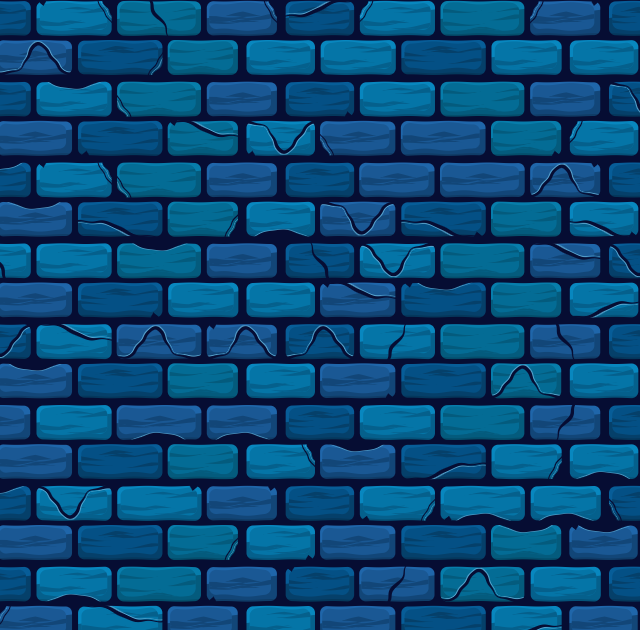
Reproduce this texture procedurally as a Shadertoy shader.

```glsl
// Cartoon wall of blue bricks: four brick widths repeat along each course, and every
// other course is shifted. Each brick is a rounded box with a light rim, a shaded
// underside and tapered grain; hashes pick its colour, cracks and chips.

#define WALL_HEIGHT 756.0   // wall units over the canvas height
#define PAIR_HEIGHT 97.0    // two courses
#define TILE_WIDTH 388.0    // four bricks
#define COURSE_SHIFT 47.0
#define HALF_HEIGHT 21.0
#define CORNER 8.5
#define DAMAGE_RATE 0.42
#define SWAP_RATE 0.24
#define NOTCH_RATE 0.2

const vec3 MORTAR = vec3(0.025, 0.05, 0.20);
const vec3 CHIP_EDGE = vec3(0.36, 0.66, 0.82);
const vec4 BRICK_START = vec4(0.0, 97.0, 205.0, 299.0);
const vec4 BRICK_WIDTH = vec4(91.0, 102.0, 85.0, 83.0);

// Cyan, teal, indigo and deep blue stone
const vec3 FACE[4] = vec3[4](vec3(0.02, 0.46, 0.655), vec3(0.015, 0.425, 0.585),
                             vec3(0.10, 0.345, 0.58), vec3(0.015, 0.315, 0.52));
const vec3 SHADE[4] = vec3[4](vec3(0.02, 0.375, 0.55), vec3(0.015, 0.355, 0.49),
                              vec3(0.07, 0.275, 0.47), vec3(0.02, 0.25, 0.415));

float hash(vec2 p) {
    p = fract(p * vec2(0.1031, 0.1137) + 0.137);
    p += dot(p, p.yx + 33.33);
    return fract((p.x + p.y) * p.x * 17.31);
}

float roundBox(vec2 p, vec2 halfSize, float radius) {
    vec2 q = abs(p) - halfSize + radius;
    return length(max(q, 0.0)) + min(max(q.x, q.y), 0.0) - radius;
}

// Coverage of the inside of a signed distance
float fill(float d) {
    return clamp(0.5 - d * iResolution.y / WALL_HEIGHT, 0.0, 1.0);
}

// Tapered grain: spindles centred on the sides or in the middle of the brick
float grain(vec2 q, vec2 h, float seed) {
    float d = 1e3;
    for (int i = 0; i < 6; i++) {
        vec2 id = vec2(float(i) * 7.0 + 3.0, seed * 13.0 + 5.0);
        float side = float(i % 3) - 1.0;
        vec2 c = vec2(side * h.x * 0.85 + 12.0 * (hash(id) - 0.5),
                      h.y * (1.3 * hash(id + 31.0) - 0.75));
        float reach = side == 0.0 ? 20.0 : 28.0 + 24.0 * hash(id + 57.0);
        float t = abs(q.x - c.x) / reach;
        float bend = 1.6 * sin(q.x * 0.09 + float(i) * 2.0) + 0.04 * (q.x - c.x);
        float width = (1.6 + 2.0 * hash(id + 83.0)) * (1.0 - t);
        d = min(d, abs(q.y - c.y - bend) - width);
    }
    return d;
}

// Implicit crack curve: hump, cut corner, long sweep, edge lens, through crack
float crackCurve(vec2 q, vec2 h, int kind) {
    float wave = sin(q.x * 0.23) + 0.6 * sin(q.y * 0.41 + 1.0);
    if (kind == 0) return q.y - h.y * (1.75 * exp(-q.x * q.x / 330.0) - 0.92) + 1.5 * wave;
    if (kind == 1) return 0.87 * (q.x - h.x) + 0.5 * (q.y - h.y) + 14.0 + 0.9 * wave;
    if (kind == 2) return q.y - h.y * (0.55 - 0.45 * tanh(q.x * 0.06)) - wave;
    if (kind == 3) return q.y - h.y + 6.0 - q.x * q.x / 140.0 + 0.5 * wave;
    return q.x - 0.6 * q.y - 2.5 * sin(q.y * 0.22);
}

float crackDistance(vec2 q, vec2 h, int kind) {
    const vec2 e = vec2(0.1, 0.0);
    float c = crackCurve(q, h, kind);
    vec2 slope = vec2(crackCurve(q + e.xy, h, kind), crackCurve(q + e.yx, h, kind)) - c;
    return c * e.x / max(length(slope), 0.01);
}

void mainImage(out vec4 fragColor, in vec2 fragCoord) {
    vec2 p = vec2(fragCoord.x, iResolution.y - fragCoord.y) * WALL_HEIGHT / iResolution.y;

    // Course, brick slot and local coordinates (y up)
    float pair = floor(p.y / PAIR_HEIGHT);
    float y = p.y - pair * PAIR_HEIGHT;
    float odd = step(45.5, y);
    float x = p.x - 43.0 + COURSE_SHIFT * odd;
    float tile = floor(x / TILE_WIDTH);
    x -= tile * TILE_WIDTH;
    int slot = int(dot(step(BRICK_START.yzw - 3.0, vec3(x)), vec3(1.0)));
    vec2 h = vec2(BRICK_WIDTH[slot] * 0.5, HALF_HEIGHT);
    vec2 q = vec2(x - BRICK_START[slot] - h.x, mix(22.0, 69.0, odd) - y);
    vec2 id = vec2(tile * 4.0 + float(slot) + 11.0, pair * 2.0 + odd + 5.0);

    // Stone colour: fixed order per course, with some bricks swapped
    int stone = odd > 0.5 ? ivec4(2, 3, 1, 0)[slot] : slot;
    if (hash(id * 3.7) < SWAP_RATE) stone = hash(id * 5.3) < 0.7 ? 0 : 2;
    vec3 face = FACE[stone], shade = SHADE[stone];

    // Outline, rim, lit face and grain
    float wobble = sin(q.x * 0.11 + float(stone) * 2.0);
    float body = roundBox(q, h, CORNER) + 0.4 + 0.4 * wobble;
    float lit = roundBox(q - vec2(-1.5, 2.2), h - vec2(5.0, 5.2), 9.0) + 1.3 * wobble;
    float rim = 0.12 * q.x + h.y * 0.25 - q.y;
    vec3 color = mix(shade, face * 1.13 + 0.01, fill(rim));
    color = mix(color, face, fill(lit));
    color = mix(color, shade, fill(max(grain(q, h, float(stone)), lit)));
    color = mix(color, shade * 0.86, fill(q.y + h.y - 2.6 - 0.6 * wobble));

    // Mirrored cracks with a pale broken edge
    vec2 flip = sign(vec2(hash(id + 17.0), hash(id + 41.0)) - 0.5);
    vec2 m = q * flip;
    if (hash(id * 2.3 + 7.0) < DAMAGE_RATE) {
        int kind = int(hash(id * 1.9 + 29.0) * 4.6);
        bool corner = kind == 1, lens = kind == 3;
        float c = crackDistance(m - vec2(kind == 0 ? 6.0 : 0.0, 0.0), h, kind);
        float along = sin(m.x * 0.09 + m.y * 0.06 + 0.8);
        float pale = abs(c - (corner ? 3.6 : lens ? -1.6 : 2.2)) - 0.75 - 0.5 * along;
        if (kind < 4) color = mix(color, CHIP_EDGE, 0.85 * fill(pale));
        color = mix(color, MORTAR, fill(abs(c) - 1.4 - 0.8 * along));
        if (corner || lens) body = max(body, c - (corner ? 5.4 : 0.0));
    }

    // Small wedge knocked out of an edge
    if (hash(id * 4.1 + 3.0) < NOTCH_RATE) {
        float wedge = abs(m.x + h.x * 0.7 + 0.3 * m.y) * 1.1 + h.y - m.y - 6.0;
        body = max(body, -0.65 * wedge);
    }

    fragColor = vec4(mix(MORTAR, color, fill(body)), 1.0);
}
```
